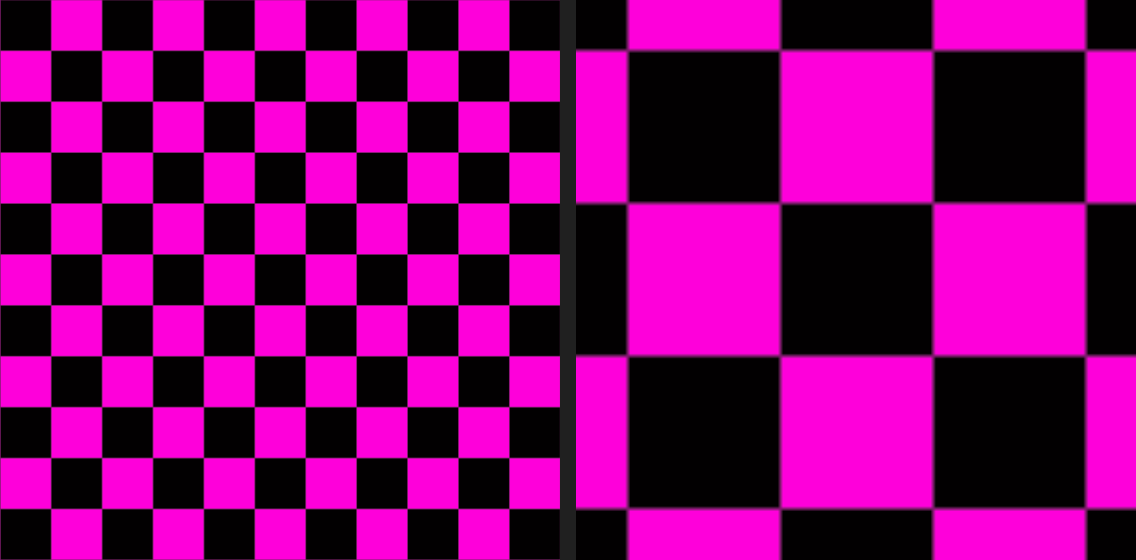
Left, the full canvas; right, a detail of the centre.
Write a three.js fragment shader that draws this pattern.

```glsl
// Checkerboard of black and magenta squares, eleven by eleven, with soft greyish seams.
varying vec2 vUv;

const float CELLS = 11.0;
const float SEAM_HALF_WIDTH = 0.0016;
const vec2 GRID_OFFSET = vec2(0.0005, 0.0002);
const vec3 BLACK = vec3(0.006, 0.0, 0.003);
const vec3 MAGENTA = vec3(0.995, 0.0, 0.855);
const vec3 SEAM_TINT = vec3(0.0, 0.09, 0.0);

// Alternating bands: +1 on even cells, -1 on odd ones, with a ramp at each seam.
vec2 softBands(vec2 position, float cells, float halfWidth) {
  vec2 cell = position * cells;
  vec2 edgeDistance = (0.5 - abs(fract(cell) - 0.5)) / cells;
  vec2 side = 1.0 - 2.0 * mod(floor(cell), 2.0);
  return side * clamp(edgeDistance / halfWidth, 0.0, 1.0);
}

// Colours the board and lifts the green slightly where two squares blend.
vec3 checkerColor(float parity, vec3 even, vec3 odd, vec3 seamTint) {
  float seam = 1.0 - parity * parity;
  return mix(odd, even, 0.5 + 0.5 * parity) + seamTint * seam;
}

void main() {
  vec2 bands = softBands(vUv - GRID_OFFSET, CELLS, SEAM_HALF_WIDTH);
  vec3 color = checkerColor(bands.x * bands.y, BLACK, MAGENTA, SEAM_TINT);
  gl_FragColor = vec4(color, 1.0);
}
```
